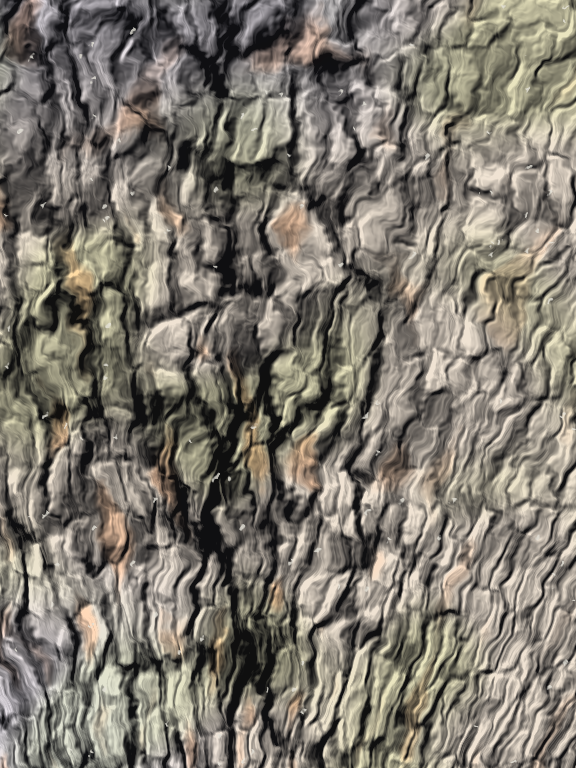
This texture is drawn by a Shadertoy shader. Its source:

```glsl
// Old tree bark: flaking plates split by deep vertical fissures.
// A height field of warped cells and fibrous gradient noise is lit from
// the upper left, then tinted with moss, rust and a few lichen specks.

vec2 hash2(vec2 p) {
    vec3 a = fract(p.xyx * vec3(0.1031, 0.1030, 0.0973));
    a += dot(a, a.yzx + 33.33);
    return fract((a.xx + a.yz) * a.zy);
}

float slopeAt(vec2 corner, vec2 offset) {
    return dot(hash2(corner + 50.0) * 2.0 - 1.0, offset);
}

float gradientNoise(vec2 p) {
    vec2 i = floor(p), f = p - i;
    vec2 u = f * f * f * (f * (f * 6.0 - 15.0) + 10.0);
    vec2 e = vec2(1.0, 0.0);
    float low = mix(slopeAt(i, f), slopeAt(i + e, f - e), u.x);
    float high = mix(slopeAt(i + e.yx, f - e.yx), slopeAt(i + 1.0, f - 1.0), u.x);
    return 1.3 * mix(low, high, u.y);
}

float fbm(vec2 p) {
    float sum = 0.0, amp = 0.6;
    for (int i = 0; i < 4; i++) {
        sum += amp * gradientNoise(p);
        p = mat2(1.9, 0.35, -0.35, 1.9) * p + 11.3;
        amp *= 0.58;
    }
    return sum;
}

// x: gap to the neighbouring cell, y: random value of the cell
vec2 cells(vec2 p) {
    vec2 i = floor(p), f = p - i;
    float nearest = 9.0, second = 9.0, id = 0.0;
    for (int y = -1; y <= 1; y++)
    for (int x = -1; x <= 1; x++) {
        vec2 g = vec2(x, y);
        vec2 h = hash2(i + g + 80.0);
        float d = length(g + 0.1 + 0.8 * h - f);
        if (d < nearest) { second = nearest; nearest = d; id = fract(h.x * 7.0 + h.y * 5.0); }
        else second = min(second, d);
    }
    return vec2(second - nearest, id);
}

// Grain fans out upwards around the central fissure
vec2 grain(vec2 p) {
    vec2 q = vec2((p.x - 0.3) / (0.55 + 0.6 * p.y), p.y);
    q += 0.035 * vec2(gradientNoise(p * 9.0), gradientNoise(p * 9.0 + 37.0));
    q += vec2(0.013, 0.02) * vec2(gradientNoise(p * 32.0), gradientNoise(p * 32.0 + 71.0));
    return q + vec2(0.004, 0.006) * gradientNoise(p * 90.0);
}

float barkHeight(vec2 p) {
    vec2 q = grain(p);
    vec2 plate = cells(q * vec2(13.0, 6.5));
    vec2 flake = cells(q * vec2(27.0, 15.0) + 5.0);
    float rough = mix(1.0, 0.55, smoothstep(0.45, 0.62, p.x));
    float h = 0.5 * rough * smoothstep(0.02, 0.34, plate.x) * (0.6 + 0.4 * plate.y);
    h += 0.3 * smoothstep(0.0, 0.36, flake.x) * (0.45 + 0.55 * flake.y);
    h += 0.36 * fbm(q * vec2(48.0, 20.0));
    // long fissures, strongest in the middle
    float fissure = 1.0 - smoothstep(0.0, 0.12, abs(gradientNoise(q * vec2(9.0, 2.4) + 3.0)));
    h -= 0.34 * fissure * rough * exp(-pow((p.x - 0.3) / 0.27, 2.0));
    return h + 0.19 * (1.0 - rough);
}

// Sparse pale lichen dots, gathered in patches
float lichen(vec2 p) {
    vec2 g = p * 62.0 + 0.4 * gradientNoise(p * 150.0);
    vec2 h = hash2(floor(g) + 9.0);
    float d = length(fract(g) - 0.3 - 0.4 * h);
    float patchy = smoothstep(0.1, 0.5, gradientNoise(p * 5.0 + 2.0));
    float present = step(0.975 - 0.09 * patchy, fract(h.x * 13.0 + h.y * 7.0));
    return present * (1.0 - smoothstep(0.08, 0.24, d));
}

void mainImage(out vec4 fragColor, in vec2 fragCoord) {
    vec2 p = fragCoord / iResolution.y;
    p.x *= 0.75 * iResolution.y / iResolution.x;

    // relief and light
    float h = barkHeight(p);
    float lit = h - barkHeight(p + vec2(-0.6, 0.8) * 0.004);
    float tone = 0.53 + 0.85 * (h - 0.39) + 1.15 * lit;

    // broad light and shade: pale right flank, dark central hollow
    float wander = gradientNoise(p * vec2(6.0, 4.0) + 20.0);
    float right = smoothstep(0.4, 0.64, p.x);
    float hollow = exp(-pow((p.x - 0.3 - 0.05 * wander) / 0.065, 2.0));
    hollow *= smoothstep(0.0, 0.2, p.y) * (1.0 - 0.5 * smoothstep(0.55, 0.75, p.y));
    float crown = smoothstep(0.75, 1.0, p.y) * exp(-pow((p.x - 0.3) / 0.16, 2.0));
    float foot = (1.0 - smoothstep(0.05, 0.35, p.y)) * (1.0 - smoothstep(0.1, 0.35, p.x));
    tone += 0.09 * right - 0.22 * hollow - 0.1 * crown + 0.06 * foot + 0.1 * wander;
    tone = clamp(tone, 0.06, 0.94);

    // warm grey ramp with cool shadows
    vec3 color = tone * vec3(1.0, 0.945, 0.865) + vec3(0.0, 0.002, 0.014);
    float moss = smoothstep(0.0, 0.45, gradientNoise(p * 5.0 + 60.0) + 0.12);
    float rust = smoothstep(0.2, 0.5, gradientNoise(grain(p) * vec2(16.0, 9.0) + 90.0));
    float cool = max(foot, smoothstep(0.7, 1.0, p.y) * (1.0 - right));
    color *= mix(vec3(1.0), vec3(0.97, 1.01, 0.88), 0.8 * moss);
    color *= mix(vec3(1.0), vec3(1.1, 0.96, 0.86), rust * (1.0 - 0.6 * right));
    color *= mix(vec3(1.0), vec3(0.96, 0.99, 1.1), cool);
    color = mix(color, vec3(0.9, 0.89, 0.85), 0.8 * lichen(p));

    fragColor = vec4(color, 1.0);
}
```
